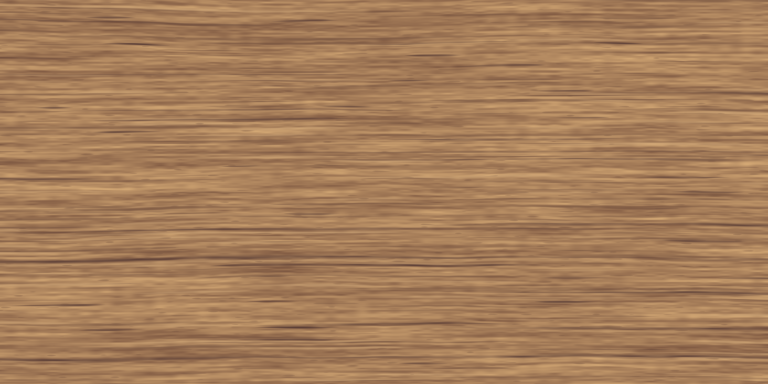
A WebGL 2 fragment shader for this texture:

```glsl
#version 300 es
precision highp float;

uniform vec2 u_resolution;
out vec4 fragColor;

const vec3 BASE_COLOR  = vec3(0.662, 0.502, 0.356);
const vec3 TONE_SLOPE  = vec3(1.00, 0.94, 0.60);
const vec3 DARK_COLOR  = vec3(0.320, 0.215, 0.200);
const vec3 BROWN_COLOR = vec3(0.460, 0.325, 0.250);
const vec3 PALE_COLOR  = vec3(0.800, 0.645, 0.465);
const float BAND_AMOUNT  = 0.022;
const float GRAIN_AMOUNT = 0.030;
const float FIBER_AMOUNT = 0.066;
const float HAIR_AMOUNT  = 0.074;
const float SPECK_AMOUNT = 0.046;
const float BEND_AMOUNT  = 0.009;
const float RIPPLE_AMOUNT = 0.0024;

float hash(vec2 p) {
    vec3 q = fract(vec3(p.xyx) * vec3(0.1031, 0.1030, 0.0973));
    q += dot(q, q.yzx + 33.33);
    return fract((q.x + q.y) * q.z);
}

// Value noise in the range -1 to 1.
float noise(vec2 p) {
    vec2 cell = floor(p);
    vec2 f = fract(p);
    f = f * f * (3.0 - 2.0 * f);
    float low  = mix(hash(cell), hash(cell + vec2(1.0, 0.0)), f.x);
    float high = mix(hash(cell + vec2(0.0, 1.0)), hash(cell + vec2(1.0, 1.0)), f.x);
    return 2.0 * mix(low, high, f.y) - 1.0;
}

// One tapering line per row, present only where its own noise is high.
float streaks(vec2 p, float rows, float stretch, float threshold, float width, float seed) {
    float y = p.y * rows;
    float row = floor(y);
    float offset = hash(vec2(row, seed));
    float along = noise(vec2(p.x * stretch + offset * 40.0, row * 3.0 + seed));
    float strength = smoothstep(threshold, 1.0, along);
    float center = 0.35 + 0.3 * hash(vec2(seed, row + 9.0));
    float halfWidth = width * (0.45 + 0.55 * strength);
    float d = (fract(y) - center) / (rows * halfWidth);
    return sqrt(strength) * exp(-d * d);
}

void main() {
    vec2 p = gl_FragCoord.xy / u_resolution.y;

    // Gentle waviness of the fibers
    vec2 q = p;
    q.y += BEND_AMOUNT * noise(p * vec2(1.3, 3.0) + 17.0);
    q.y += RIPPLE_AMOUNT * noise(p * vec2(6.0, 18.0) + 41.0);
    q += vec2(3.0, 2.0);

    // Layered tone, from broad bands to fine hairs
    float tone = BAND_AMOUNT * noise(q * vec2(0.9, 10.0));
    tone += GRAIN_AMOUNT * noise(q * vec2(1.8, 38.0) + 11.0);
    tone += FIBER_AMOUNT * noise(q * vec2(3.2, 98.0) + 23.0);
    tone += HAIR_AMOUNT * noise(q * vec2(7.0, 185.0) + 37.0);
    tone += SPECK_AMOUNT * noise(q * vec2(36.0, 230.0) + 53.0);
    vec3 color = BASE_COLOR + tone * TONE_SLOPE;

    // Pale fibers
    float pale = streaks(q, 70.0, 3.0, 0.30, 0.0032, 5.0);
    color = mix(color, PALE_COLOR, 0.50 * pale);

    // Soft brown streaks with ragged strength
    float ragged = 0.78 + 0.40 * noise(q * vec2(14.0, 190.0) + 71.0);
    float brown = streaks(q, 47.0, 1.8, 0.25, 0.0042, 13.0);
    brown = max(brown, streaks(q, 89.0, 3.6, 0.35, 0.0028, 29.0));
    color = mix(color, BROWN_COLOR, 0.66 * brown * ragged);

    // Narrow dark veins: a few very long, others short
    float vein = streaks(q, 11.0, 0.55, 0.10, 0.0044, 43.0);
    vein = max(vein, 0.9 * streaks(q, 23.0, 1.4, 0.45, 0.0036, 67.0));
    vein = max(vein, streaks(q, 31.0, 4.0, 0.64, 0.0032, 61.0));
    color = mix(color, DARK_COLOR, 0.82 * vein * ragged);

    // Pale fiber beside the longest veins
    float edge = streaks(q + vec2(0.0, 0.009), 11.0, 0.55, 0.10, 0.0034, 43.0);
    color = mix(color, PALE_COLOR, 0.35 * edge * (1.0 - vein));

    // Tiny pores
    float pores = streaks(q, 120.0, 22.0, 0.72, 0.0022, 83.0);
    color = mix(color, BROWN_COLOR, 0.35 * pores);

    fragColor = vec4(clamp(color, 0.0, 1.0), 1.0);
}
```
